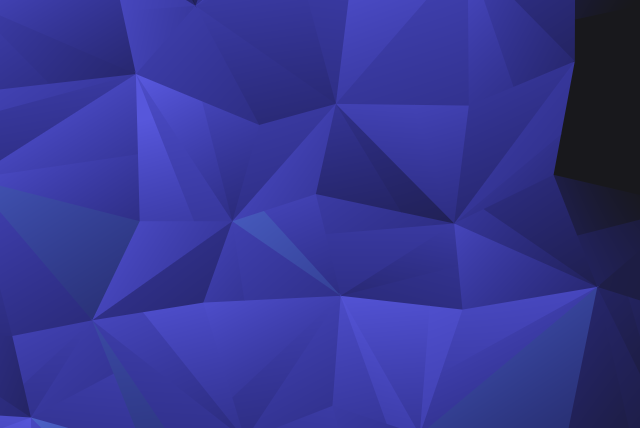
This background is drawn by a WebGL 1 fragment shader. Its source:

```glsl
precision highp float;
// Low-poly facets in deep blue, fanning out from scattered hubs.
// A jittered grid of quads is cut along the diagonals that join the hubs.
// Each quad has one soft gradient; its halves and thin rays differ slightly.

uniform vec2 u_resolution;

const float CELL = 0.265;          // grid spacing, in canvas heights
const float HUB_JITTER = 0.31;     // vertex offsets, in cells
const float RIM_JITTER = 0.34;
const float SPLIT_CHANCE = 0.65;
const float BASE_LEVEL = 0.735;    // brightest mean quad level
const float TONE_SPREAD = 0.17;    // darkening of the dimmest quads
const float HALF_SPREAD = 0.22;    // strongest darkening of one half
const float RAY_SPREAD = 0.07;     // difference between split parts
const float SLOPE = 0.62;          // quad gradient per canvas height
const float TWIST = 0.5;           // extra gradient of single facets
const vec2 LIGHT_DIR = vec2(-0.45, 0.9);
const float LIGHT_WANDER = 1.1;
const float TINT_CHANCE = 0.13;
const float TINT_GREEN = 0.14;
const float TINT_TOP = 0.55;       // tinted facets lie below this height
const float EDGE_DIM = 0.43;       // dimming toward the right side
const float EDGE_REACH = 0.5;
const float SHADE_HEIGHT = 0.76;   // centre of the near-black patch
const float SHADE_DEPTH = 0.86;

float hash(vec2 p) {
  vec3 q = fract(vec3(p.xyx) * 0.1031);
  q += dot(q, q.yzx + 33.33);
  return fract((q.x + q.y) * q.z);
}

vec2 hash2(vec2 p) {
  return vec2(hash(p + 11.0), hash(p + 47.0));
}

float cross2(vec2 a, vec2 b) {
  return a.x * b.y - a.y * b.x;
}

// Grid vertex in canvas heights; even ones are hubs.
vec2 vertexAt(vec2 id) {
  float isRim = mod(id.x + id.y, 2.0);
  vec2 offset = 2.0 * hash2(id + 5.0) - 1.0;
  return CELL * (id + offset * mix(HUB_JITTER, RIM_JITTER, isRim));
}

float edgeDistance(vec2 p, vec2 a, vec2 b) {
  return cross2(b - a, p - a) / max(length(b - a), 1e-4);
}

// Share of the light left at a place, given its gap to the right side.
float lightLeft(float gap, float y) {
  float right = max(gap, 0.0);
  float dim = EDGE_DIM * (1.0 - smoothstep(0.0, EDGE_REACH, right));
  float d = length(vec2(right, 0.5 * (y - SHADE_HEIGHT)));
  float shade = SHADE_DEPTH * (1.0 - smoothstep(0.1, 0.22, d));
  return (1.0 - dim) * (1.0 - shade);
}

vec3 blueRamp(float level, float tint) {
  float b = clamp(level, 0.11, 0.86);
  float grey = 0.09 + 0.34 * b * b;
  return vec3(grey, grey + tint * b * b, b);
}

// Facet colour weighted by its pixel coverage (counter-clockwise corners).
vec4 facet(vec2 p, vec2 a, vec2 b, vec2 c, vec2 seed, float level, float aspect) {
  float d = min(edgeDistance(p, a, b),
                min(edgeDistance(p, b, c), edgeDistance(p, c, a)));
  float cover = clamp(d * u_resolution.y + 0.5, 0.0, 1.0);
  if (cover <= 0.0) return vec4(0.0);

  vec2 centre = (a + b + c) / 3.0;
  level += TWIST * dot(p - centre, hash2(seed) - 0.5);
  vec2 lit = mix(centre, p, 0.25);
  level *= lightLeft(aspect - lit.x, lit.y);
  float tinted = step(hash(seed + 71.0), TINT_CHANCE) * step(centre.y, TINT_TOP);
  return vec4(blueRamp(level, TINT_GREEN * tinted), 1.0) * cover;
}

// Half of a quad, often split by a ray from its hub.
vec4 fan(vec2 p, vec2 hub, vec2 rim, vec2 far, vec2 seed, float level, float aspect) {
  float h = hash(seed + 23.0);
  level -= HALF_SPREAD * h * h * h * h;
  if (hash(seed + 29.0) > SPLIT_CHANCE)
    return facet(p, hub, rim, far, seed, level, aspect);
  vec2 cut = mix(rim, far, mix(0.25, 0.75, hash(seed + 31.0)));
  float shift = RAY_SPREAD * (hash(seed + 37.0) - 0.5);
  return facet(p, hub, rim, cut, seed, level + shift, aspect)
       + facet(p, hub, cut, far, seed + 0.5, level - shift, aspect);
}

void main() {
  vec2 p = gl_FragCoord.xy / u_resolution.y;
  float aspect = u_resolution.x / u_resolution.y;
  vec2 home = floor(p / CELL);
  vec4 sum = vec4(0.0);

  for (int j = -1; j <= 1; j++) {
    for (int i = -1; i <= 1; i++) {
      vec2 id = home + vec2(float(i), float(j));
      // Walk the corners counter-clockwise, starting at a hub.
      float odd = mod(id.x + id.y, 2.0);
      vec2 q0 = vertexAt(id + vec2(odd, 0.0));
      vec2 q1 = vertexAt(id + vec2(1.0, odd));
      vec2 q2 = vertexAt(id + vec2(1.0 - odd, 1.0));
      vec2 q3 = vertexAt(id + vec2(0.0, 1.0 - odd));
      // One gradient for the whole quad.
      vec2 dir = normalize(LIGHT_DIR + LIGHT_WANDER * (hash2(id + 61.0) - 0.5));
      float h = hash(id + 83.0);
      float level = BASE_LEVEL - TONE_SPREAD * h * h
                  + SLOPE * dot(p - 0.25 * (q0 + q1 + q2 + q3), dir);
      sum += fan(p, q0, q1, q2, id + 101.0, level, aspect);
      sum += fan(p, q2, q3, q0, id + 207.0, level, aspect);
    }
  }
  gl_FragColor = vec4(sum.rgb / max(sum.a, 1e-3), 1.0);
}
```
